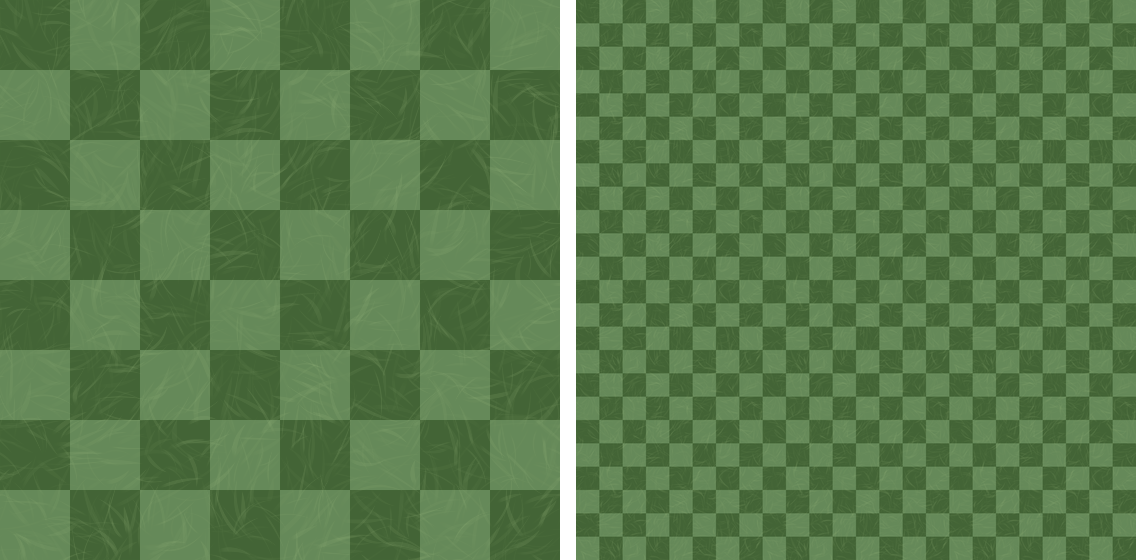
Left: one tile. Right: repeated 3 by 3.
This pattern is drawn by a three.js fragment shader. Its source:

```glsl
// Checkered lawn: light and dark green squares under translucent blades of grass.
varying vec2 vUv;

const float PI = 3.14159265;
const float SQUARES = 8.0;      // squares across and down
const float BLADE_CELLS = 16.0; // scatter cells across and down
const int BLADES_PER_CELL = 8;
const float FLOW_CELLS = 8.0;   // noise cells that steer the blades
const float SOFTNESS = 0.0009;  // edge smoothing, in canvas widths

const vec3 LIGHT_GREEN = vec3(0.398, 0.538, 0.348);
const vec3 DARK_GREEN = vec3(0.264, 0.394, 0.211);
const vec3 BLADE_GREEN = vec3(0.60, 0.72, 0.49);

vec4 hash4(vec3 seed) {
  vec4 p = fract(seed.xyzx * vec4(0.1031, 0.1030, 0.0973, 0.1099));
  p += dot(p, p.wzxy + 33.33);
  return fract((p.xxyz + p.yzzw) * p.zywx);
}

// Dot product of a corner's random gradient with the offset from that corner.
float cornerSlope(vec2 cell, vec2 corner, vec2 f, float period) {
  float angle = 2.0 * PI * hash4(vec3(mod(cell + corner, period), 71.0)).x;
  return dot(vec2(cos(angle), sin(angle)), f - corner);
}

// Gradient noise that wraps after a whole number of cells.
float gradientNoise(vec2 p, float period) {
  vec2 cell = floor(p);
  vec2 f = p - cell;
  vec2 u = f * f * f * (f * (f * 6.0 - 15.0) + 10.0);
  float low = mix(cornerSlope(cell, vec2(0.0, 0.0), f, period),
                  cornerSlope(cell, vec2(1.0, 0.0), f, period), u.x);
  float high = mix(cornerSlope(cell, vec2(0.0, 1.0), f, period),
                   cornerSlope(cell, vec2(1.0, 1.0), f, period), u.x);
  return mix(low, high, u.y);
}

// 1 on light squares, 0 on dark ones, with smoothed borders.
float checker(vec2 uv, float count, float softness) {
  vec2 wave = sin(uv * count * PI) / (count * PI * softness);
  vec2 side = clamp(wave, -1.0, 1.0);
  return 0.5 + 0.5 * side.x * side.y;
}

// Coverage of a curved blade, centred at the origin and pointed at its tip.
float blade(vec2 p, float angle, float halfLength, float halfWidth, float bend) {
  vec2 axis = vec2(cos(angle), sin(angle));
  float t = dot(p, axis) / halfLength;
  float across = dot(p, vec2(-axis.y, axis.x)) - bend * halfLength * (t * t - 0.4);
  float s = clamp(0.5 + 0.5 * t, 0.0, 1.0);
  float width = halfWidth * 2.6 * sqrt(s) * (1.0 - s);
  float body = 1.0 - smoothstep(-SOFTNESS, SOFTNESS, abs(across) - width);
  float ends = smoothstep(0.0, 0.25, s) * (1.0 - smoothstep(0.9, 1.0, s));
  return body * ends;
}

// Combined opacity of all blades that can reach this point.
float grass(vec2 uv) {
  vec2 home = floor(uv * BLADE_CELLS);
  float clearness = 1.0;
  for (int y = -1; y <= 1; y++) {
    for (int x = -1; x <= 1; x++) {
      vec2 cell = home + vec2(float(x), float(y));
      vec2 wrapped = mod(cell, BLADE_CELLS);
      for (int k = 0; k < BLADES_PER_CELL; k++) {
        vec4 place = hash4(vec3(wrapped, float(k) + 3.0));
        vec4 form = hash4(vec3(wrapped, float(k) + 37.0));
        vec2 center = (cell + place.xy) / BLADE_CELLS;
        float flow = gradientNoise(center * FLOW_CELLS, FLOW_CELLS);
        float angle = 0.9 + 4.5 * flow + 1.5 * (place.z - 0.5);
        float halfLength = mix(0.022, 0.054, form.x);
        float halfWidth = mix(0.0011, 0.0045, form.y * form.y);
        float bend = 0.6 * (form.z - 0.5);
        float opacity = mix(0.03, 0.15, form.w * form.w);
        clearness *= 1.0 - opacity * blade(uv - center, angle, halfLength, halfWidth, bend);
      }
    }
  }
  return 1.0 - clearness;
}

void main() {
  vec3 ground = mix(DARK_GREEN, LIGHT_GREEN, checker(vUv, SQUARES, SOFTNESS));
  gl_FragColor = vec4(mix(ground, BLADE_GREEN, grass(vUv)), 1.0);
}
```
